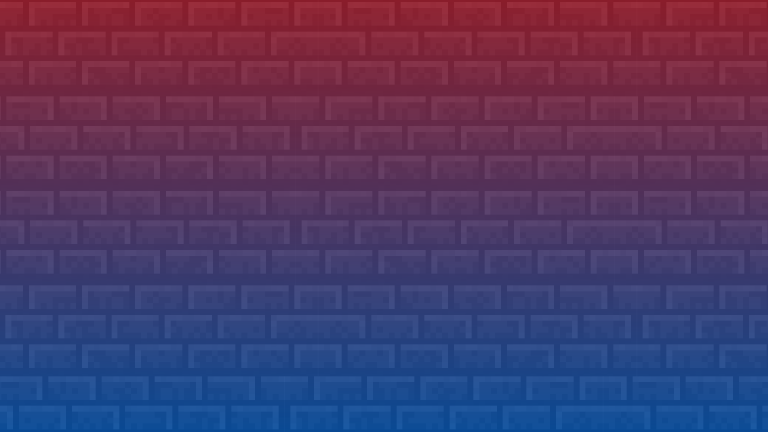
Write a Shadertoy shader that draws this pattern.

```glsl
#define TEXELS_TALL 73.2
#define TOP_MARGIN 0.35
#define COURSE_GROUP 16.0
#define MIRROR_SPAN 54.0
#define BRICK_PITCH 9.0
#define BRICK_SIZE vec2(8.0, 4.0)
#define MORTAR_TONE -0.024
#define EDGE_TONE 0.034
#define SPECK_TONE -0.017
#define SEAM_TONE 0.012
#define LOW_COLOR vec3(0.060, 0.312, 0.602)
#define HIGH_COLOR vec3(0.565, 0.137, 0.190)

float hash(vec2 cell) {
    return fract(sin(dot(cell, vec2(12.99, 78.23))) * 4375.85);
}

// Horizontal position of the mirror axis for each group of three courses
float mirrorAxis(float group) {
    if (group > 3.5) return 48.2;
    return group > 0.5 && group < 2.5 ? 50.1 : -0.1;
}

// Brightness offset of the wall; p is in texels, y runs downward
float wallTone(vec2 p) {
    float y = p.y - TOP_MARGIN;
    if (y > 63.4) y += 0.6;                 // lowest group sits a little higher
    float group = floor(y / COURSE_GROUP);
    y -= group * COURSE_GROUP;

    // Fold into alternating mirrored spans
    float x = p.x - mirrorAxis(group);
    x = abs(mod(x + MIRROR_SPAN, 2.0 * MIRROR_SPAN) - MIRROR_SPAN);

    // Courses of 5, 5 and 6 texels, the middle one staggered
    float course = min(floor(y / 5.0), 2.0);
    float stagger = course == 1.0 ? -1.0 : 4.0;
    vec2 local = vec2(mod(x + stagger, BRICK_PITCH), y - course * 5.0);

    float grain = hash(floor(vec2(x, y)) + 3.0);
    float tone = MORTAR_TONE + 0.004 * (grain - 0.5);
    if (local.x < BRICK_SIZE.x && local.y < BRICK_SIZE.y) {
        bool lit = local.x < 1.0 || local.y < 1.0;
        float speckShare = local.y < 2.0 ? 0.25 : 0.42;
        tone = lit ? EDGE_TONE + 0.014 * (grain - 0.5)
                   : 0.005 + SPECK_TONE * step(grain, speckShare);
    }

    // Hairline where mirrored spans meet
    float seam = min(x, MIRROR_SPAN - x);
    return tone + SEAM_TONE * step(seam, 0.08);
}

void mainImage(out vec4 fragColor, in vec2 fragCoord) {
    // Supersample the texel edges
    float tone = 0.0;
    for (int i = 0; i < 9; i++) {
        vec2 offset = (vec2(i % 3, i / 3) - 1.0) / 3.0;
        vec2 p = (fragCoord + offset) / iResolution.y;
        tone += wallTone(vec2(p.x, 1.0 - p.y) * TEXELS_TALL) / 9.0;
    }

    vec3 base = mix(LOW_COLOR, HIGH_COLOR, fragCoord.y / iResolution.y);
    fragColor = vec4(base + tone, 1.0);
}
```
